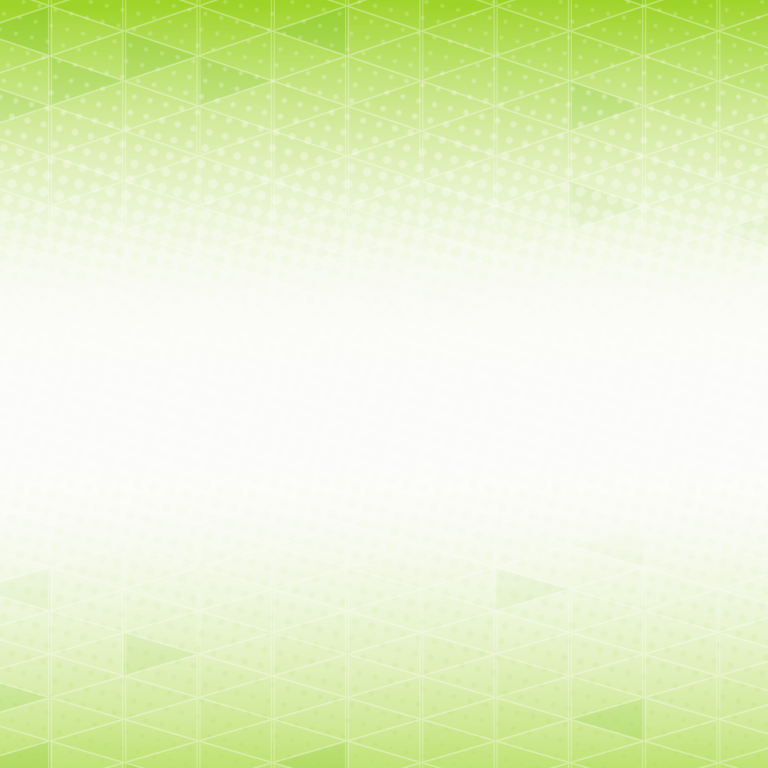
Reproduce this background procedurally as a Shadertoy shader.

```glsl
#define COLUMN_WIDTH 0.0967
#define COLUMN_START 0.0651
#define TOP_ROW 0.0651
#define BOTTOM_ROW 0.0565
#define SEAM_DEPTH 0.612
#define DOT_PITCH 0.0212
#define DOT_ANGLE -0.245
#define LINE_HALF_WIDTH 0.0011
#define UPRIGHT_ALPHA 0.30
#define SLANT_ALPHA 0.34
#define DOT_ALPHA 0.36
#define ACCENT_SHARE 0.07

const vec3 PAPER = vec3(0.99, 0.99, 0.98);
const vec3 LIME = vec3(0.62, 0.83, 0.16);
const vec3 LEAF = vec3(0.50, 0.77, 0.16);

float hash13(vec3 p) {
    p = fract(p * 0.1031);
    p += dot(p, p.zyx + 31.32);
    return fract((p.x + p.y) * p.z);
}

// Distance to the nearest integer
float gridDistance(float x) {
    return abs(fract(x + 0.5) - 0.5);
}

float stroke(float distanceToLine, float halfWidth, float pixel) {
    return 1.0 - smoothstep(halfWidth - 0.7 * pixel, halfWidth + 0.7 * pixel, distanceToLine);
}

// Tint strength fades to paper from both ends of the canvas
float tintStrength(float depth) {
    float top = pow(max(1.0 - depth / 0.49, 0.0), 2.08);
    float bottom = 0.64 * pow(max(1.0 - (1.0 - depth) / 0.40, 0.0), 1.9);
    return top + bottom;
}

// Rotated halftone wave, 1 at dot centres and 0 between them
float halftoneWave(vec2 p) {
    float c = cos(DOT_ANGLE), s = sin(DOT_ANGLE);
    vec2 q = mat2(c, -s, s, c) * p * 6.28318 / DOT_PITCH;
    return 0.5 + 0.25 * (cos(q.x) + cos(q.y));
}

void mainImage(out vec4 fragColor, in vec2 fragCoord) {
    vec2 p = fragCoord / iResolution.y;
    float pixel = 1.0 / iResolution.y;
    float depth = 1.0 - p.y;
    bool upper = depth < SEAM_DEPTH;

    // Triangle lattice: columns and two families of slanted lines
    float rowHeight = upper ? TOP_ROW : BOTTOM_ROW;
    float rowStart = upper ? 0.0078 : 0.9648;
    float column = (p.x - COLUMN_START) / COLUMN_WIDTH;
    float row = (depth - rowStart) / rowHeight;
    vec2 slant = vec2(row - 0.5 * column, row + 0.5 * column);
    vec3 cell = vec3(floor(column), floor(slant));

    // Gradient with a slight change of tone in each triangle
    float tint = tintStrength(depth);
    float tone = hash13(cell + 47.0);
    float accent = step(1.0 - ACCENT_SHARE, hash13(cell + 113.0));
    vec3 color = mix(PAPER, LIME, min(tint * (0.97 + 0.08 * tone), 1.0));
    color = mix(color, LEAF, accent * (0.02 + 0.32 * tint) * smoothstep(0.0, 0.1, tint));

    // Pale dots swell downward above; dark dots shrink downward below
    float wave = halftoneWave(p);
    float softness = 2.2 * pixel / DOT_PITCH;
    if (upper) {
        float cutoff = 0.97 - 0.82 * smoothstep(0.04, 0.52, depth);
        float dots = smoothstep(cutoff - softness, cutoff + softness, wave);
        color = mix(color, PAPER, DOT_ALPHA * dots);
        // Faint grey-green dots cross the pale middle
        float middle = smoothstep(0.36, 0.48, depth);
        color -= 0.005 * middle * smoothstep(0.5, 0.65, wave);
    } else {
        float cutoff = 0.98 - 1.05 * (1.0 - depth);
        float dots = smoothstep(cutoff - softness, cutoff + softness, wave);
        color = mix(color, LEAF, dots * (0.014 + 0.18 * tint));
    }

    // Double uprights and single slanted lines
    float columnDistance = gridDistance(column) * COLUMN_WIDTH;
    float uprights = stroke(abs(columnDistance - 0.0019), LINE_HALF_WIDTH * 0.7, pixel);
    float slope = 0.5 * rowHeight / COLUMN_WIDTH;
    float slantDistance = min(gridDistance(slant.x), gridDistance(slant.y)) * rowHeight;
    slantDistance /= sqrt(1.0 + slope * slope);
    float slants = stroke(slantDistance, LINE_HALF_WIDTH, pixel);
    color = mix(color, PAPER, max(UPRIGHT_ALPHA * uprights, SLANT_ALPHA * slants));

    fragColor = vec4(color, 1.0);
}
```
